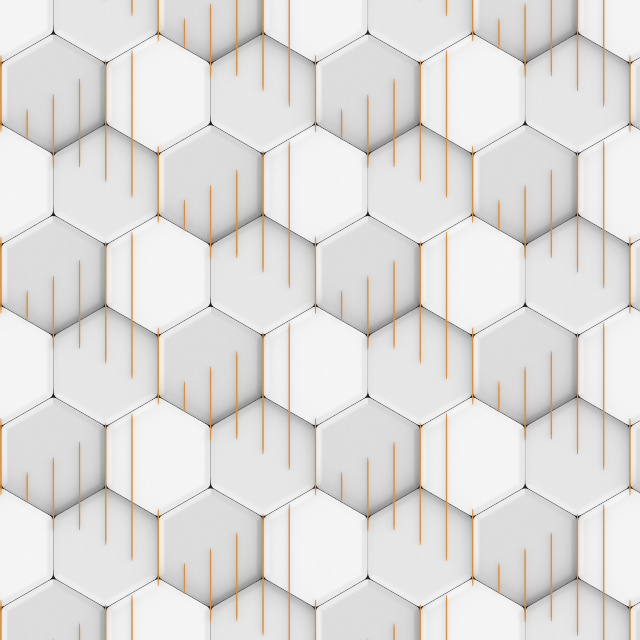
Give the GLSL for this pattern, as a Shadertoy shader.

```glsl
#define TILES_ACROSS 6.105
#define ORIGIN vec2(0.509, 0.016)
#define GAP 0.0022
#define CORNER_RADIUS 0.075
#define BEVEL 0.06
#define SHADOW_FALLOFF 13.5
#define WIRE_HALF_WIDTH 0.0066
#define WIRE_COLOR vec3(0.86, 0.56, 0.24)
#define GRAIN 0.005

const vec2 LATTICE = vec2(1.0, 1.73205);
const float SIXTH_TURN = 1.0472;

// Per tile kind: low grey, raised white, middle grey
const float FACE_TONE[3] = float[3](0.866, 0.958, 0.904);
const vec2 SHADOW_DIR[3] = vec2[3](vec2(0.13, -0.27), vec2(-0.09, 0.02), vec2(0.11, 0.18));
const vec2 BEVEL_DIR[3] = vec2[3](vec2(-0.085, 0.015), vec2(-0.05, 0.018), vec2(0.01, -0.035));

// Wire spans below each low tile, by quarter-tile column
const float WIRE_MID[6] = float[6](0.0, 0.295, 0.36, 0.28, 0.26, 0.29);
const float WIRE_HALF[6] = float[6](0.365, 0.145, 0.35, 0.42, 0.58, 0.70);

vec2 hashGradient(vec2 cell) {
    float h = fract(sin(dot(cell, vec2(127.1, 311.7))) * 43758.5);
    return vec2(cos(6.2832 * h), sin(6.2832 * h));
}

float gradientNoise(vec2 p) {
    vec2 i = floor(p), f = fract(p);
    vec2 u = f * f * (3.0 - 2.0 * f);
    vec2 e = vec2(0.0, 1.0);
    float bottom = mix(dot(hashGradient(i), f), dot(hashGradient(i + e.yx), f - e.yx), u.x);
    float top = mix(dot(hashGradient(i + e.xy), f - e.xy), dot(hashGradient(i + e.yy), f - e.yy), u.x);
    return mix(bottom, top, u.y);
}

// Signed distance to a pointy-top hexagon of the given inradius
float hexDistance(vec2 p, float inradius) {
    const vec2 fold = vec2(-0.866025, 0.5);
    p = abs(p.yx);
    p -= 2.0 * min(dot(fold, p), 0.0) * fold;
    float halfSide = 0.57735 * inradius;
    p -= vec2(clamp(p.x, -halfSide, halfSide), inradius);
    return length(p) * sign(p.y);
}

// Index of the nearest tile; odd rows have half-integer coordinates
vec2 nearestTile(vec2 p) {
    vec2 a = round(p / LATTICE);
    vec2 b = round(p / LATTICE - 0.5) + 0.5;
    vec2 da = p - a * LATTICE, db = p - b * LATTICE;
    return dot(da, da) < dot(db, db) ? a : b;
}

vec3 tileColor(vec2 p, float px) {
    vec2 cell = nearestTile(p);
    vec2 q = p - cell * LATTICE;
    int kind = (int(round(cell.x + 3.0 * cell.y)) + 300) % 3;
    float tone = FACE_TONE[kind] + GRAIN * gradientNoise(p * 24.0);

    // Flat bevel facets
    float angle = round(atan(q.y, q.x) / SIXTH_TURN) * SIXTH_TURN;
    vec2 facet = vec2(cos(angle), sin(angle));
    float depth = 0.5 - dot(q, facet);
    float bevel = 1.0 - smoothstep(BEVEL - 0.012 - px, BEVEL + 0.006 + px, depth);
    tone += bevel * dot(facet, BEVEL_DIR[kind]);

    // Soft shadow from the neighbours, edge by edge
    float shadow = 0.0;
    for (int k = 0; k < 6; k++) {
        float a = float(k) * SIXTH_TURN;
        vec2 n = vec2(cos(a), sin(a));
        shadow += max(dot(n, SHADOW_DIR[kind]), 0.0) * exp(-SHADOW_FALLOFF * (0.5 - dot(q, n)));
    }
    tone *= 1.0 - shadow;

    // Dark seam with open corners, paler along upright sides
    float edge = hexDistance(q, 0.5 - CORNER_RADIUS) - CORNER_RADIUS + GAP;
    float upright = step(0.9, abs(facet.x)) * (1.0 - smoothstep(0.2, 0.27, abs(q.y)));
    float corner = smoothstep(0.53, 0.57, length(q));
    float seamTone = mix(mix(0.3, 0.58, upright), 0.12, corner);
    return vec3(mix(tone, seamTone, smoothstep(-0.6 * px, 0.6 * px, edge)));
}

vec3 addWires(vec3 color, vec2 p, float px) {
    float column = round(p.x * 4.0);
    float bundle = floor((column + 2.5) / 6.0);
    int slot = int(round(column + 2.0 - 6.0 * bundle));

    // Each bundle of six columns steps by one tile row
    float along = -p.y - bundle * 0.5 * LATTICE.y - WIRE_MID[slot];
    along -= LATTICE.y * round(along / LATTICE.y);
    float past = abs(along) - WIRE_HALF[slot];
    float side = p.x - column * 0.25;

    // Faint shade beside the wire
    float shade = exp(-32.0 * abs(side + 0.012)) * (1.0 - smoothstep(-0.06, 0.05, past));
    color *= 1.0 - 0.07 * shade;

    // Wire with tapered ends
    float width = WIRE_HALF_WIDTH * mix(0.6, 1.0, smoothstep(0.0, 0.06, -past));
    float cover = 1.0 - smoothstep(-0.6 * px, 0.6 * px, abs(side) - width);
    cover *= 1.0 - smoothstep(-px, px, past);
    return mix(color, WIRE_COLOR, cover);
}

void mainImage(out vec4 fragColor, in vec2 fragCoord) {
    vec2 p = fragCoord / iResolution.y * TILES_ACROSS - ORIGIN;
    float px = TILES_ACROSS / iResolution.y;
    fragColor = vec4(addWires(tileColor(p, px), p, px), 1.0);
}
```
